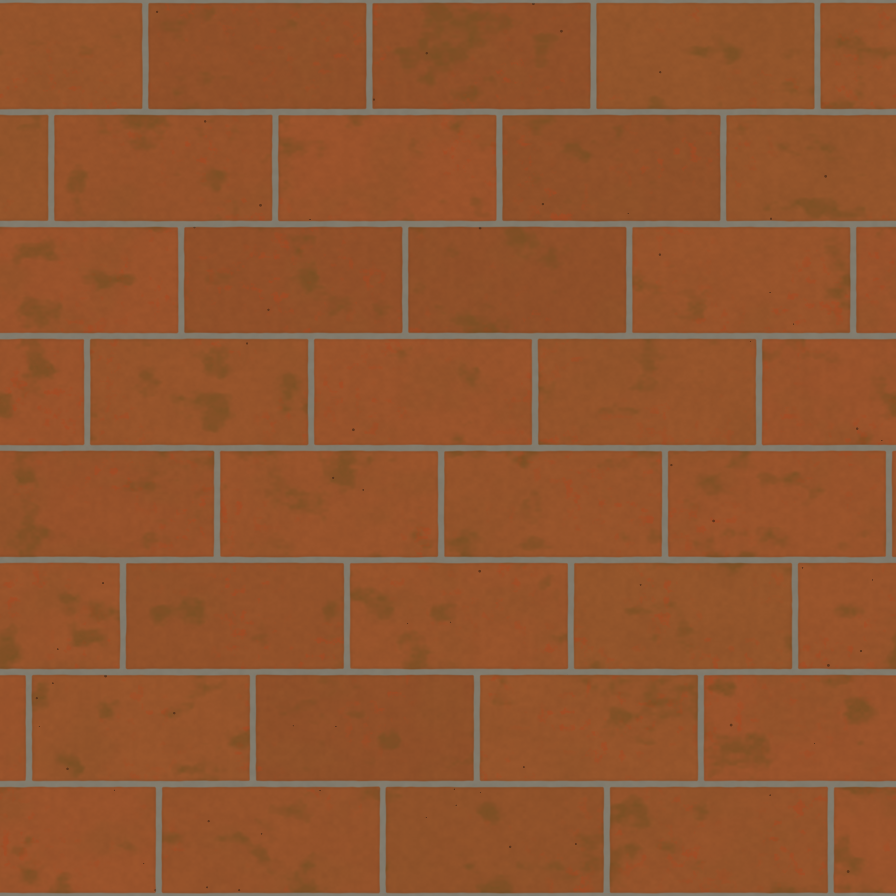
This texture is drawn by a three.js fragment shader. Its source:

```glsl
// Terracotta brick wall: four bricks across, eight courses, flat grey mortar.
// Each course is shifted by a fixed step; a rounded box distance cuts the joints,
// and layered value noise gives the clay its mottling, smudges and small pits.

#define BRICKS vec2(4.0, 8.0)     // repeats across and down
#define FIRST_SHIFT 0.709         // joint position in the lowest course, in bricks
#define COURSE_STEP 0.580         // shift back per course, in bricks
#define JOINT 0.0068              // mortar width
#define CORNER 0.0018             // corner radius
#define SOFT 0.0011               // half width of the smoothed edge
#define WOBBLE 0.0011             // unevenness of the brick edges
#define CLAY_RED vec3(0.603, 0.322, 0.170)
#define CLAY_BROWN vec3(0.572, 0.331, 0.168)
#define CLAY_DARK vec3(0.550, 0.305, 0.158)
#define MORTAR vec3(0.505, 0.482, 0.430)

varying vec2 vUv;

float hash(vec2 p) {
  return fract(sin(dot(p, vec2(127.1, 311.7))) * 43758.5453);
}

float noise(vec2 p) {
  vec2 i = floor(p);
  vec2 f = fract(p);
  f = f * f * (3.0 - 2.0 * f);
  return mix(mix(hash(i), hash(i + vec2(1.0, 0.0)), f.x),
             mix(hash(i + vec2(0.0, 1.0)), hash(i + vec2(1.0, 1.0)), f.x), f.y);
}

float fbm(vec2 p) {
  float sum = 0.0;
  float gain = 0.5;
  for (int i = 0; i < 4; i++) {
    sum += gain * noise(p);
    p = p * 2.03 + 7.3;
    gain *= 0.5;
  }
  return sum / 0.9375;
}

float roundedBox(vec2 p, vec2 halfSize, float radius) {
  vec2 q = abs(p) - halfSize + radius;
  return length(max(q, 0.0)) + min(max(q.x, q.y), 0.0) - radius;
}

// Sparse dark pits, one jittered candidate per cell
float pits(vec2 p) {
  vec2 cell = floor(p);
  vec2 center = 0.25 + 0.5 * vec2(hash(cell + 3.1), hash(cell + 8.7));
  float radius = mix(0.06, 0.15, hash(cell + 5.3));
  float present = step(0.965, hash(cell + 1.9));
  return present * (1.0 - smoothstep(radius * 0.4, radius, length(fract(p) - center)));
}

vec3 clay(vec2 p, vec2 id) {
  // Base tone of this brick
  vec3 color = mix(CLAY_RED, CLAY_BROWN, hash(id + 2.3));
  color = mix(color, CLAY_DARK, 0.85 * smoothstep(0.45, 1.0, hash(id + 6.1)));

  // Broad cloudy mottling and fine grain
  vec2 q = p + 1.7 * id;
  float cloud = fbm(q * vec2(18.0, 24.0));
  float grain = fbm(q * 150.0);
  color = mix(color, CLAY_BROWN, 0.55 * smoothstep(0.45, 0.75, cloud));
  color *= 1.0 + 0.07 * (grain - 0.5) + 0.05 * (0.5 - cloud);

  // Orange-red flecks gathered in patches
  float patchMask = smoothstep(0.42, 0.70, fbm(q * 14.0 + 4.0));
  float fleck = smoothstep(0.56, 0.78, fbm(q * 110.0 + 9.0));
  color = mix(color, vec3(0.66, 0.275, 0.125), 0.55 * fleck * patchMask);

  // Olive smudges
  float smudge = smoothstep(0.60, 0.80, fbm(q * vec2(26.0, 32.0) + 15.0));
  color = mix(color, vec3(0.44, 0.30, 0.13), 0.55 * smudge * (0.5 + grain));

  return mix(color, vec3(0.30, 0.17, 0.09), 0.75 * pits(q * 65.0));
}

void main() {
  // Running bond with a constant shift from course to course
  vec2 grid = vUv * BRICKS;
  float course = floor(grid.y);
  grid.x -= FIRST_SHIFT - COURSE_STEP * course;
  vec2 id = vec2(mod(floor(grid.x), BRICKS.x), course);
  vec2 local = (fract(grid) - 0.5) / BRICKS;

  // Brick outline with slightly uneven edges
  vec2 seed = vUv + 0.37 * id;
  float rough = 0.6 * noise(seed * 45.0) + 0.4 * noise(seed * 140.0) - 0.5;
  float dist = roundedBox(local, 0.5 / BRICKS - 0.5 * JOINT, CORNER) + WOBBLE * rough;
  float brick = 1.0 - smoothstep(-SOFT, SOFT, dist);

  // Faint dust along the edge, then mortar
  vec3 face = clay(local, id);
  face *= 1.0 - 0.05 * smoothstep(-0.004, 0.0, dist);
  vec3 mortar = MORTAR * (1.0 + 0.06 * (fbm(vUv * 130.0) - 0.5));
  gl_FragColor = vec4(mix(mortar, face, brick), 1.0);
}
```
